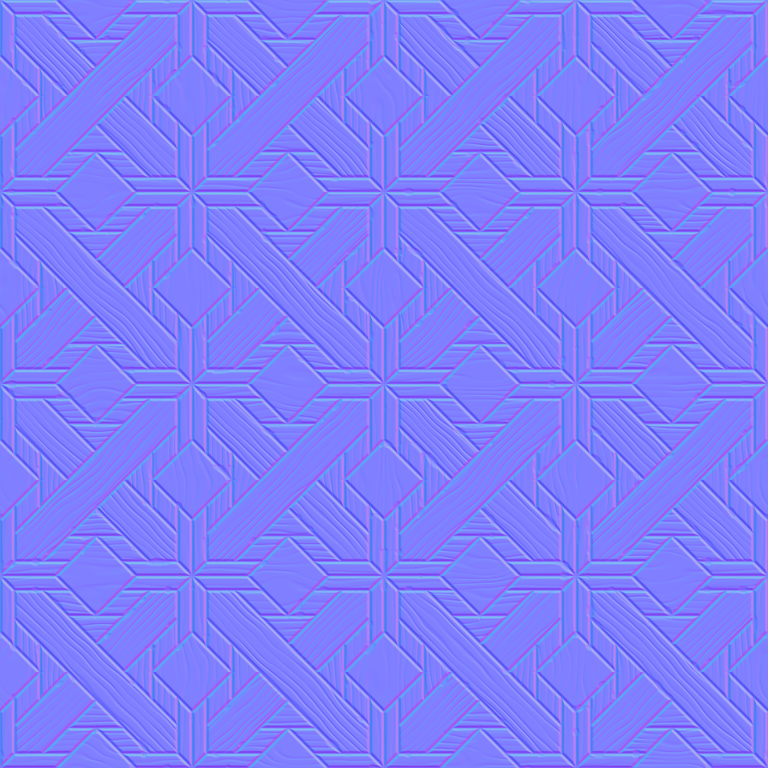
A Shadertoy shader for this texture map:

```glsl
// Tangent-space normal map of a wooden parquet: mitred frames, diamonds on the
// frame midpoints and crossing diagonal boards. A height field of board joints
// and wood grain is built per cell, then differentiated into a normal.

float hash(vec2 p) {
    vec3 q = fract(p.xyx * vec3(0.1031, 0.1030, 0.0973));
    q += dot(q, q.yzx + 33.33);
    return fract((q.x + q.y) * q.z);
}

// Value noise that wraps every 64 units.
float noise(vec2 p) {
    vec2 i = floor(p), f = p - i;
    f = f * f * (3.0 - 2.0 * f);
    vec2 a = mod(i, 64.0), b = mod(i + 1.0, 64.0);
    return mix(mix(hash(a), hash(vec2(b.x, a.y)), f.x),
               mix(hash(vec2(a.x, b.y)), hash(b), f.x), f.y);
}

// Creases running along w.x, bent by noise and fading in and out.
float grain(vec2 w, float seed, float density, float bend) {
    vec2 shift = vec2(seed * 61.0, seed * 37.0);
    float warp = noise(w * vec2(3.5, 9.0) + shift);
    float fine = noise(w * vec2(9.0, 30.0) + shift.yx);
    float phase = w.y * density + bend * warp + 0.35 * fine + seed * 7.0;
    float crease = pow(0.5 + 0.5 * cos(6.28318 * phase), 4.0);
    float fade = smoothstep(0.2, 0.75, noise(w * vec2(4.0, 22.0) + shift + 11.0));
    return -crease * (0.25 + 0.75 * fade) - 0.25 * fine;
}

// Surface height at p, measured in cells (four by four on the canvas).
float height(vec2 p) {
    vec2 cell = floor(p), q = p - cell - 0.5;

    // Nearest cell side, with coordinates along and across it.
    bool upright = abs(q.x) > abs(q.y);
    vec2 side = upright ? vec2(sign(q.x), 0.0) : vec2(0.0, sign(q.y));
    vec2 middle = cell + 0.5 + 0.5 * side;
    vec2 w = upright ? (p - middle).yx : p - middle;
    float inset = abs(w.y);
    float diamond = (0.208 - abs(w.x) - inset) * 0.7071;

    // The unbroken diagonal changes direction from row to row.
    bool rising = mod(cell.y, 2.0) > 0.5;
    vec2 diag = vec2(q.x + q.y, q.x - q.y);
    if (!rising) diag = diag.yx;
    float over = (0.146 - abs(diag.y)) * 0.7071;
    float under = (0.146 - abs(diag.x)) * 0.7071;
    float frame = 0.075 - inset;

    float sideSeed = hash(mod(middle * 2.0, 8.0) + 3.0);
    float cellSeed = hash(mod(cell, 4.0) + 19.0);
    float edge, wood;
    if (diamond > 0.0) {
        edge = diamond;
        wood = 0.0011 * grain(w, sideSeed, 17.0, 3.2);
    } else if (frame > 0.0) {
        float mitre = (0.5 - abs(w.x) - inset) * 0.7071;
        edge = min(min(inset, frame), min(mitre, -diamond));
        wood = 0.0011 * grain(w, sideSeed + 0.31, 24.0, 0.8);
    } else if (over > 0.0) {
        edge = min(over, -frame);
        wood = 0.0021 * grain(diag * 0.7071, cellSeed, 27.0, 1.1);
    } else if (under > 0.0) {
        edge = min(min(under, -over), -frame);
        wood = 0.0021 * grain(diag.yx * 0.7071, cellSeed + 0.53, 29.0, 1.2);
    } else {
        // Triangular fields, split level with the tip of the diamond.
        edge = min(min(-over, -under), min(-frame, -diamond));
        edge = min(edge, abs(inset - 0.208));
        float strip = inset > 0.208 ? 0.17 : 0.71;
        wood = 0.0019 * grain(w, sideSeed + strip, 28.0, 1.3);
    }

    // Joints with slightly chipped rims.
    float chip = smoothstep(0.8, 0.95, noise(p * 16.0));
    float board = smoothstep(0.0, 0.015 + 0.01 * chip, edge);
    return 0.0062 * board + wood * board;
}

void mainImage(out vec4 fragColor, in vec2 fragCoord) {
    vec2 p = fragCoord / iResolution.xy * 4.0;
    vec2 e = vec2(0.004, 0.0);
    vec2 slope = vec2(height(p + e.xy) - height(p - e.xy),
                      height(p + e.yx) - height(p - e.yx)) / (2.0 * e.x);
    vec3 normal = normalize(vec3(-slope, 1.0));
    fragColor = vec4(0.5 + 0.5 * normal, 1.0);
}
```
